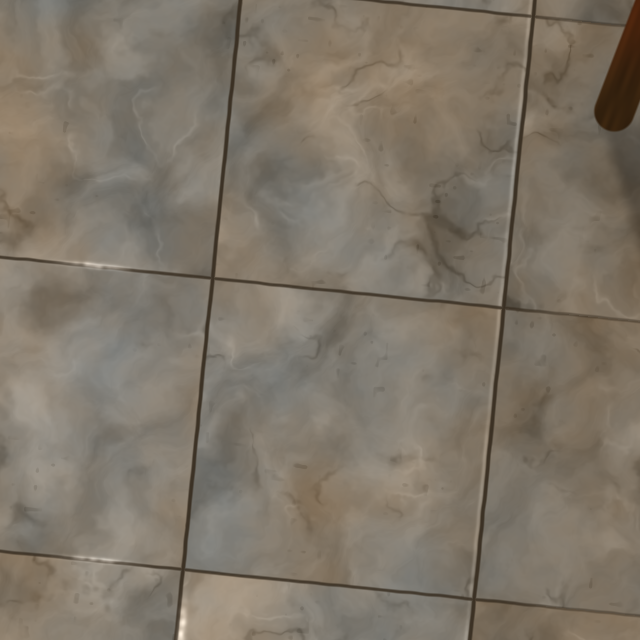
Write a Shadertoy shader that draws this texture.

```glsl
// Slightly rotated square floor tiles of cloudy beige-grey stone with thin dark
// joints. Each tile takes its own piece of warped layered noise; joint glints,
// soft room light, a wooden furniture leg and its shadow are laid on top.

#define TILE_SIZE 0.4575
#define TILE_ANGLE 0.101
#define GRID_ORIGIN vec2(0.332, 0.565)
#define JOINT_HALF_WIDTH vec2(0.0030, 0.0024)
#define JOINT_COLOR vec3(0.22, 0.18, 0.13)
#define STONE_COLOR vec3(0.497, 0.456, 0.398)
#define WARM_TINT vec3(0.040, 0.002, -0.035)
#define CLOUD_CONTRAST 0.30
#define VEIN_STRENGTH 0.075
#define LEG_COLOR vec3(0.22, 0.14, 0.06)
#define SHADOW_DEPTH 0.25

float hash(vec2 p) {
    vec3 q = fract(vec3(p.xyx) * 0.1031);
    q += dot(q, q.yzx + 33.33);
    return fract((q.x + q.y) * q.z);
}

float noise(vec2 p) {
    vec2 i = floor(p), f = fract(p);
    f = f * f * (3.0 - 2.0 * f);
    return mix(mix(hash(i), hash(i + vec2(1, 0)), f.x),
               mix(hash(i + vec2(0, 1)), hash(i + vec2(1, 1)), f.x), f.y);
}

mat2 rotation(float a) {
    return mat2(cos(a), sin(a), -sin(a), cos(a));
}

float fbm(vec2 p) {
    float sum = 0.0, amp = 0.5;
    for (int i = 0; i < 5; i++) {
        sum += amp * noise(p);
        p = rotation(0.6) * p * 2.03 + 17.3;
        amp *= 0.5;
    }
    return sum / 0.97;
}

// Bell curve around zero with the given width
float bell(float x, float width) {
    return exp(-x * x / (width * width));
}

// Distance to a line segment
float segment(vec2 p, vec2 a, vec2 b) {
    vec2 d = b - a;
    return length(p - a - d * clamp(dot(p - a, d) / dot(d, d), 0.0, 1.0));
}

// Clouds, diagonal streaks, broken veins and specks of one tile
vec3 stone(vec2 local, vec2 cell) {
    vec2 p = local + 23.0 * vec2(hash(cell + 41.0), hash(cell + 87.0));
    vec2 warp = vec2(fbm(p * 4.0), fbm(p * 4.0 + 31.0)) - 0.5;
    vec2 q = p + 0.35 * warp;
    float cloud = fbm(q * 4.5) - 0.5;
    vec2 along = rotation(-0.9) * q;
    float streak = fbm(along * vec2(4.0, 11.0) + 9.0) - 0.5;
    float warm = fbm(p * 2.6 + 53.0) - 0.5;

    float ridge = abs(noise(q * 6.0 + 70.0) - 0.5);
    float patches = smoothstep(0.50, 0.68, fbm(p * 5.0 + 12.0));
    float vein = bell(ridge, 0.045) * patches;
    float paleEdge = bell(abs(noise(q * 8.0 + 25.0) - 0.5), 0.07)
                   * smoothstep(0.50, 0.70, fbm(p * 4.0 + 95.0));
    float speck = smoothstep(0.83, 0.95, noise(p * 38.0)) * patches;

    float tone = CLOUD_CONTRAST * (0.8 * cloud + 0.4 * streak)
               - VEIN_STRENGTH * (vein + 0.7 * speck) + 0.045 * paleEdge
               + 0.02 * (hash(cell + 5.0) - 0.5);
    return STONE_COLOR + tone + WARM_TINT * warm * 3.0;
}

void mainImage(out vec4 fragColor, in vec2 fragCoord) {
    vec2 uv = fragCoord / iResolution.xy;
    float soft = max(0.0018, 1.0 / iResolution.y);

    // Tile grid and signed distance to the nearest joints
    vec2 grid = rotation(TILE_ANGLE) * (uv - GRID_ORIGIN) / TILE_SIZE;
    vec2 side = (fract(grid + 0.5) - 0.5) * TILE_SIZE;
    side += 0.0012 * (vec2(noise(uv.yx * 45.0), noise(uv * 45.0 + 8.0)) - 0.5);
    vec3 color = stone(fract(grid), floor(grid));

    // Room light: brighter and cooler at the left, dimmer at the right
    color *= 1.045 - 0.085 * uv.x;
    color += vec3(0.012, 0.022, 0.035) * bell(length(uv - vec2(0.14, 0.45)), 0.3);

    // Pale tile rims, then dark joints that fade toward the right
    float rim = bell(side.x + 0.0065, 0.003) * smoothstep(0.2, 0.9, uv.x);
    color += 0.10 * rim * (0.5 + noise(uv * 20.0));
    vec2 joint = 1.0 - smoothstep(JOINT_HALF_WIDTH - soft, JOINT_HALF_WIDTH + soft, abs(side));
    joint.y *= 0.85 - 0.35 * smoothstep(0.78, 0.9, uv.x);
    color = mix(color, JOINT_COLOR, max(joint.x * 0.95, joint.y));

    // Lamp glints on the joints
    float glint = bell(side.y - 0.001, 0.004) * bell(uv.x - 0.15, 0.045);
    glint += bell(side.x - 0.007, 0.006) * bell(uv.y - 0.02, 0.04) * step(uv.x, 0.5);
    color += 0.42 * glint * (0.4 + 0.8 * noise(uv * 110.0));

    // Shadow falling down and right from the leg
    float edge = uv.x - 0.945 - 0.29 * (0.79 - uv.y);
    float shadow = smoothstep(-0.012, 0.018, edge) * smoothstep(0.84, 0.78, uv.y);
    shadow += 0.4 * smoothstep(0.90, 0.94, uv.x) * smoothstep(0.90, 1.0, uv.y);
    color *= 1.0 - SHADOW_DEPTH * shadow;

    // Rounded wooden leg, redder toward the top
    float leg = segment(uv, vec2(0.960, 0.826), vec2(1.034, 1.02)) - 0.031;
    vec3 wood = mix(LEG_COLOR, vec3(0.30, 0.14, 0.05), smoothstep(0.84, 1.0, uv.y));
    wood *= 0.8 + 0.3 * noise(rotation(0.36) * uv * vec2(120.0, 12.0));
    color = mix(color, wood, 1.0 - smoothstep(-soft, soft * 1.5, leg));

    fragColor = vec4(clamp(color, 0.0, 1.0), 1.0);
}
```
